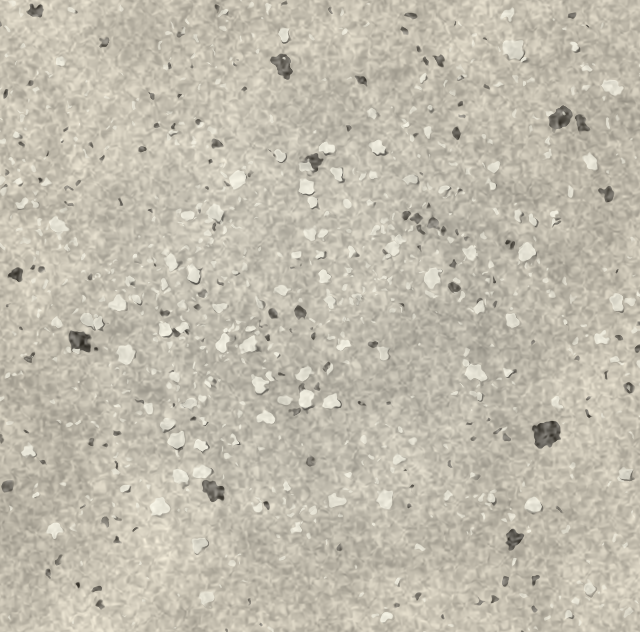
Reproduce this texture procedurally as a WebGL 1 fragment shader.

```glsl
precision highp float;
// Warm grey speckled stone with pale and dark chips gathered near the middle.

uniform vec2 u_resolution;

vec2 hash2(vec2 p) {
  vec3 q = fract(p.xyx * vec3(0.1031, 0.1030, 0.0973));
  q += dot(q, q.yzx + 33.33);
  return fract((q.xx + q.yz) * q.zy);
}

float noise(vec2 p) {
  vec2 i = floor(p), f = fract(p);
  f = f * f * (3.0 - 2.0 * f);
  float low = mix(hash2(i).x, hash2(i + vec2(1.0, 0.0)).x, f.x);
  float high = mix(hash2(i + vec2(0.0, 1.0)).x, hash2(i + 1.0).x, f.x);
  return mix(low, high, f.y);
}

vec2 rotate(vec2 p, float a) {
  float c = cos(a), s = sin(a);
  return vec2(c * p.x - s * p.y, s * p.x + c * p.y);
}

// 1 in the middle of the slab, 0 toward its border
float middle(vec2 p) {
  return 1.0 - smoothstep(0.2, 0.5, length(p - 0.5));
}

// Coverage of clumped, rounded chips; share is (border, middle), size is in cells
float chips(vec2 p, float scale, float seed, vec2 share, vec2 size) {
  vec2 g = p * scale;
  float blur = 0.0017 * scale;
  float cover = 0.0;
  for (int j = -1; j <= 1; j++) {
    for (int i = -1; i <= 1; i++) {
      vec2 id = floor(g) + vec2(float(i), float(j));
      vec2 place = hash2(id + seed);
      vec2 kind = hash2(id + seed + 57.0);
      vec2 v = rotate(g - id - 0.5 - 0.9 * (place - 0.5), 40.0 * place.x);
      v.y *= mix(1.0, 1.5, place.y);
      float d = mix(length(v), max(abs(v.x), abs(v.y)), 0.3);
      d -= mix(size.x, size.y, kind.y * kind.y);
      float clump = mix(0.2, 1.8, smoothstep(0.3, 0.7, noise(id * 11.0 / scale + seed)));
      float present = step(kind.x, clump * mix(share.x, share.y, middle(id / scale)));
      float strength = mix(0.75, 1.0, fract(place.x * 7.0 + place.y * 5.0));
      cover = max(cover, present * strength * (1.0 - smoothstep(-blur, blur, d)));
    }
  }
  return cover;
}

void main() {
  vec2 p = gl_FragCoord.xy / u_resolution.y;

  // Fine grain over broad clouds, a little darker in the middle
  vec2 q = rotate(p, 0.6) + 3.0;
  vec2 warp = vec2(noise(q * 90.0), noise(q * 90.0 + 31.0)) - 0.5;
  vec2 grainAt = q + 0.006 * warp;
  float grain = 0.45 * noise(grainAt * 120.0) + 0.55 * noise(rotate(grainAt, 0.9) * 205.0 + 700.0) - 0.5;
  float clouds = noise(q * 4.5) + 0.7 * noise(q * 12.0 + 5.0) + 0.7 * noise(q * 32.0 + 9.0) - 1.2;
  float tone = 0.765 + 0.28 * grain + 0.085 * clouds - 0.03 * middle(p);
  vec3 color = tone * vec3(1.0, 0.975, 0.904);
  color += (1.0 - middle(p)) * vec3(0.006, 0.001, -0.005);

  // Ragged outlines shared by all chips
  vec2 r = p + 0.009 * warp + 0.006 * (vec2(noise(q * 150.0), noise(q * 150.0 + 47.0)) - 0.5);

  // Dark mineral chips, large and small
  float minerals = chips(r, 11.0, 137.0, vec2(0.15, 0.26), vec2(0.10, 0.27));
  float specks = chips(r, 34.0, 211.0, vec2(0.13, 0.25), vec2(0.10, 0.27));
  vec3 darkColor = vec3(0.35, 0.337, 0.31) + 0.5 * grain;
  color = mix(color, darkColor, max(minerals, 0.9 * specks));

  // Pale chips with broken crumbs of shade along one side
  vec2 paleShare = vec2(0.08, 0.48);
  vec2 paleSize = vec2(0.13, 0.42);
  float pale = chips(r, 26.0, 11.0, paleShare, paleSize);
  float shade = chips(r + vec2(-0.003, 0.003), 26.0, 11.0, paleShare, paleSize);
  float flecks = chips(r, 62.0, 83.0, vec2(0.14, 0.26), vec2(0.14, 0.34));
  vec3 paleColor = vec3(0.93, 0.92, 0.865) + 0.12 * grain;
  color *= 1.0 - shade * mix(0.08, 0.5, smoothstep(0.45, 0.75, noise(q * 60.0 + 23.0)));
  color = mix(color, paleColor, max(pale, 0.8 * flecks));

  gl_FragColor = vec4(color, 1.0);
}
```
